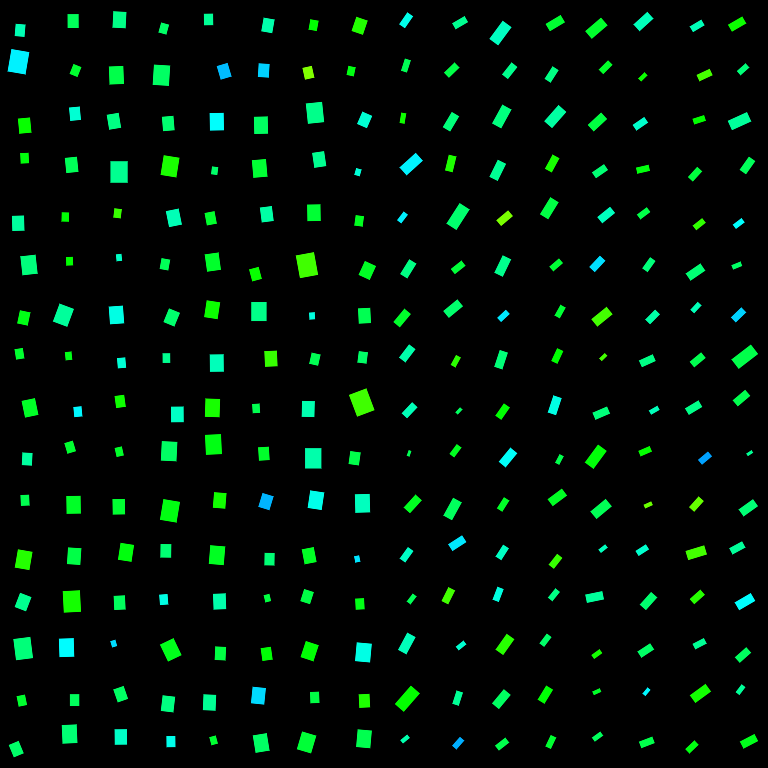
Give the GLSL for this pattern, as a Shadertoy shader.

```glsl
float hash(vec3 p) {
    p = fract(p * vec3(0.1031, 0.1130, 0.0973));
    p += dot(p, p.yzx + 33.33);
    return fract((p.x + p.y) * p.z);
}

// Bell-shaped random value with zero mean and unit deviation
float bell(vec2 cell, float seed) {
    float sum = 0.0;
    for (int i = 0; i < 4; i++) {
        sum += hash(vec3(cell + 7.0, seed * 4.0 + float(i) + 3.0));
    }
    return (sum - 2.0) * 1.732;
}

vec3 hueColor(float hue) {
    return clamp(abs(fract(hue + vec3(0.0, 2.0, 1.0) / 3.0) * 6.0 - 3.0) - 1.0, 0.0, 1.0);
}

float boxDistance(vec2 p, vec2 halfSize) {
    vec2 d = abs(p) - halfSize;
    return length(max(d, 0.0)) + min(max(d.x, d.y), 0.0);
}

void mainImage(out vec4 fragColor, in vec2 fragCoord) {
    vec2 grid = fragCoord / iResolution.xy * 16.0;
    vec2 cell = floor(grid);
    float pixel = 16.0 / iResolution.y;

    // Upright boxes on the left, slender leaning ones on the right
    float rightHalf = step(8.0, cell.x);
    float lean = rightHalf * mix(37.0, 53.0, step(12.0, cell.x));
    vec2 halfSize = mix(vec2(0.122, 0.152), vec2(0.078, 0.16), rightHalf);

    // Scatter within the cell
    vec2 jitter = vec2(bell(cell, 1.0), bell(cell, 2.0)) * 0.085;
    vec2 p = fract(grid) - 0.5 - clamp(jitter, -0.24, 0.24);
    float angle = radians(lean + 11.0 * bell(cell, 3.0));
    float c = cos(angle), s = sin(angle);
    p = vec2(c * p.x - s * p.y, s * p.x + c * p.y);
    halfSize *= clamp(1.0 + 0.27 * bell(cell, 4.0), 0.38, 1.6);

    float cover = smoothstep(0.5, -0.5, boxDistance(p, halfSize) / pixel);
    float hue = 0.405 + 0.062 * bell(cell, 5.0);
    fragColor = vec4(hueColor(hue) * cover, 1.0);
}
```
